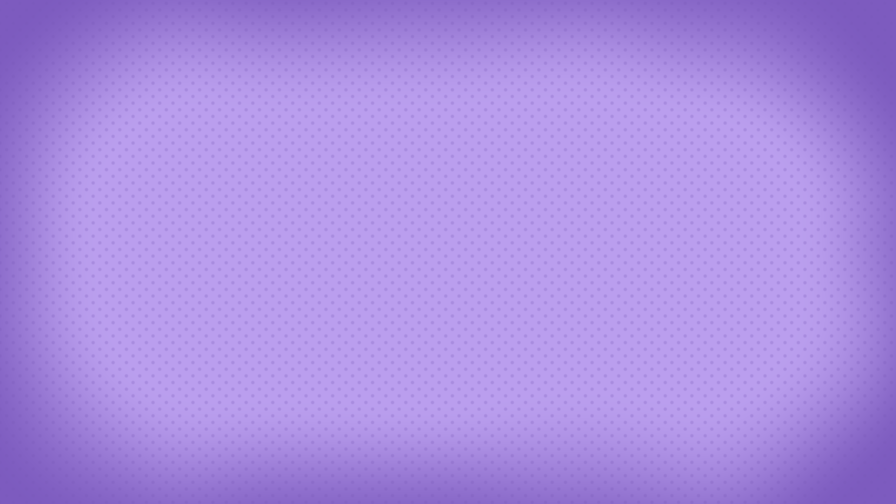
Give the GLSL for this background, as a WebGL 2 fragment shader.

```glsl
#version 300 es
precision highp float;
// Lavender panel with a soft, uneven violet vignette and a staggered grid of fine dots.

#define LIGHT vec3(0.728, 0.620, 0.932)
#define DARK vec3(0.490, 0.358, 0.750)
#define PANEL_CENTER vec2(0.004, -0.010)
#define PANEL_MARGIN vec2(0.169, 0.176)
#define CORNER_RADIUS 0.25
#define FADE vec2(-0.04, 0.28)
#define WOBBLE_SIZE 0.06
#define WOBBLE_FREQUENCY 3.5
#define DOT_PERIOD 0.0264
#define DOT_RADIUS 0.0032
#define DOT_STRENGTH 0.26

uniform vec2 u_resolution;
out vec4 outColor;

float hash(vec2 p) {
  return fract(sin(dot(p, vec2(127.1, 311.7))) * 4375.85);
}

float valueNoise(vec2 p) {
  vec2 cell = floor(p);
  vec2 f = fract(p);
  f = f * f * (3.0 - 2.0 * f);
  float low = mix(hash(cell), hash(cell + vec2(1.0, 0.0)), f.x);
  float high = mix(hash(cell + vec2(0.0, 1.0)), hash(cell + 1.0), f.x);
  return mix(low, high, f.y);
}

float roundedBox(vec2 p, vec2 halfSize, float radius) {
  vec2 q = abs(p) - halfSize + radius;
  return length(max(q, 0.0)) + min(max(q.x, q.y), 0.0) - radius;
}

// Distance to the nearest point of a square lattice with a dot in each cell centre
float staggeredDots(vec2 p) {
  vec2 cell = p / DOT_PERIOD;
  float corner = length(fract(cell + 0.5) - 0.5);
  float middle = length(fract(cell) - 0.5);
  return min(corner, middle) * DOT_PERIOD;
}

void main() {
  // Height is one unit; the origin is at the lower left
  vec2 uv = gl_FragCoord.xy / u_resolution.y;
  vec2 size = vec2(u_resolution.x / u_resolution.y, 1.0);
  float pixel = 1.0 / u_resolution.y;

  // Vignette around a rounded panel with an irregular edge
  vec2 p = uv - 0.5 * size - PANEL_CENTER;
  float edge = roundedBox(p, 0.5 * size - PANEL_MARGIN, CORNER_RADIUS);
  edge += WOBBLE_SIZE * (valueNoise(uv * WOBBLE_FREQUENCY) - 0.5);
  vec3 color = mix(LIGHT, DARK, smoothstep(FADE.x, FADE.y, edge));

  // Fine dots, anchored at the top left
  vec2 fromTop = vec2(uv.x, 1.0 - uv.y);
  float d = staggeredDots(fromTop + vec2(0.0, 0.25 * DOT_PERIOD));
  float dotMask = 1.0 - smoothstep(DOT_RADIUS - pixel, DOT_RADIUS + pixel, d);
  color = mix(color, DARK * 0.95, DOT_STRENGTH * dotMask);

  outColor = vec4(color, 1.0);
}
```
